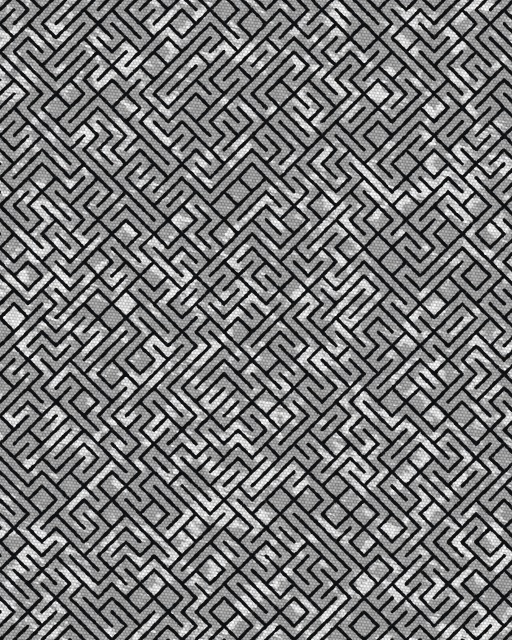
Write a WebGL 1 fragment shader that draws this pattern.

```glsl
precision highp float;
uniform vec2 u_resolution;

float hash(vec2 p) {
  return fract(sin(dot(p, vec2(127.1, 311.7))) * 43758.55);
}

float noise(vec2 p) {
  vec2 i = floor(p), f = fract(p);
  f = f * f * (3.0 - 2.0 * f);
  return mix(mix(hash(i), hash(i + vec2(1.0, 0.0)), f.x),
             mix(hash(i + vec2(0.0, 1.0)), hash(i + 1.0), f.x), f.y);
}

// Distance to the nearest diagonal wall; every cell holds one, leaning at random
float mazeDistance(vec2 p) {
  vec2 cell = floor(p);
  float nearest = 1.0;
  for (int y = -1; y <= 1; y++) {
    for (int x = -1; x <= 1; x++) {
      vec2 id = cell + vec2(float(x), float(y));
      float lean = hash(id + 3.7) < 0.5 ? -1.0 : 1.0;
      vec2 q = p - id - 0.5;
      vec2 dir = vec2(1.0, lean);
      float along = clamp(dot(q, dir) * 0.5, -0.5, 0.5);
      nearest = min(nearest, length(q - dir * along));
    }
  }
  return nearest;
}

// Rounded threads in staggered rows; x is the relief, y a random tone per thread
vec2 weave(vec2 p) {
  vec2 t = p * vec2(4.3, 4.7);
  t.y += t.x * 0.12;
  t.x += 0.5 * mod(floor(t.y), 2.0);
  vec2 bump = sin(3.14159 * fract(t));
  return vec2(bump.x * bump.y, hash(floor(t) + 9.1));
}

// Worn light patches, stretched along both corridor directions
float wornPatches(vec2 p) {
  vec2 d = vec2(p.x + p.y, p.x - p.y);
  float patches = max(noise(d * vec2(0.4, 1.0) + vec2(0.0, 0.5)),
                      noise(d * vec2(1.0, 0.4) + vec2(40.5, 70.0)));
  float streaks = noise(vec2(p.x * 1.6, p.y * 6.0 + p.x * 2.5));
  float grain = noise(p * 7.0);
  return smoothstep(0.67, 0.86, patches + 0.32 * (streaks - 0.5) + 0.12 * (grain - 0.5));
}

void main() {
  float cellsHigh = 45.7;
  vec2 p = gl_FragCoord.xy / u_resolution.y * cellsHigh;
  float pixel = cellsHigh / u_resolution.y;
  vec2 thread = weave(p);

  // Cloth, then worn patches
  float cloth = 0.515 + 0.2 * thread.x + 0.08 * (thread.y - 0.5);
  float worn = 0.76 + 0.2 * thread.x + 0.12 * (thread.y - 0.5);
  vec3 color = vec3(mix(cloth, worn, wornPatches(p)));

  // Dark walls with edges roughened by the threads
  float rough = 0.05 * (noise(p * 5.0) - 0.5) + 0.03 * (thread.y - 0.5);
  float soft = max(0.7 * pixel, 0.03);
  float wall = 1.0 - smoothstep(-soft, soft, mazeDistance(p) + rough - 0.115);
  vec3 ink = vec3(0.05, 0.053, 0.062) + 0.07 * thread.x * thread.y;
  color = mix(color, ink, wall);

  gl_FragColor = vec4(color, 1.0);
}
```
